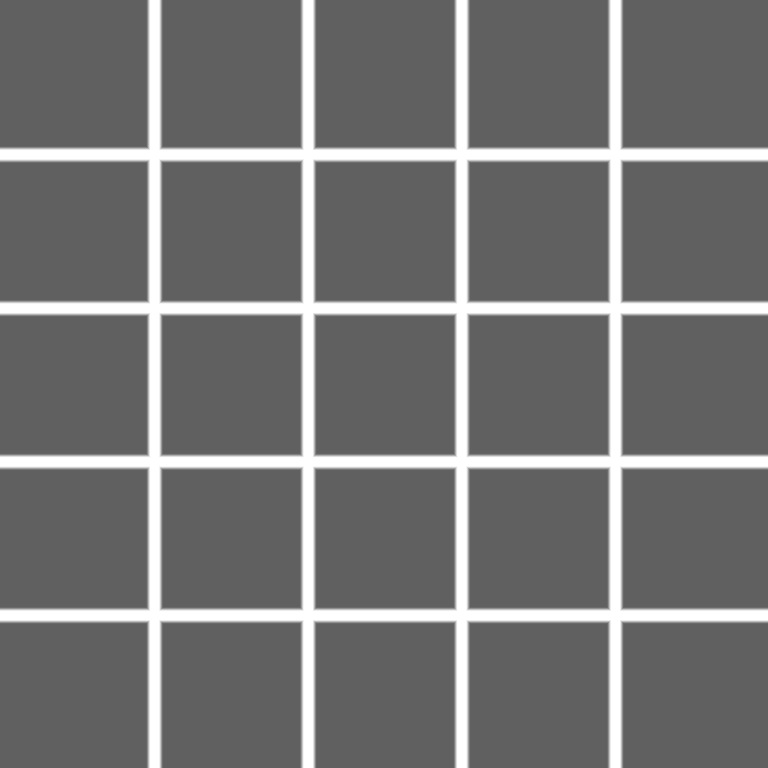
This pattern is drawn by a Shadertoy shader. Its source:

```glsl
#define TILES 5.0
#define LINE_WIDTH 0.0165
#define EDGE_SOFTNESS 0.0031
#define GRID_SHIFT vec2(0.0014, -0.0014)
#define TILE_COLOR vec3(0.378)
#define LINE_COLOR vec3(1.0)

// Distance on each axis to the nearest inner grid line; the border has none
vec2 gridLineDistance(vec2 p) {
    vec2 nearestLine = clamp(round(p * TILES), 1.0, TILES - 1.0);
    return abs(p - nearestLine / TILES);
}

void mainImage(out vec4 fragColor, in vec2 fragCoord) {
    vec2 uv = fragCoord / iResolution.xy;
    vec2 lineDistance = gridLineDistance(uv - GRID_SHIFT);

    // Soft edge, never thinner than a pixel
    vec2 softness = max(vec2(EDGE_SOFTNESS), 1.0 / iResolution.xy);
    vec2 edge = vec2(0.5 * LINE_WIDTH);
    vec2 coverage = 1.0 - smoothstep(edge - softness, edge + softness, lineDistance);

    // Union of the vertical and horizontal lines
    float grid = max(coverage.x, coverage.y);
    fragColor = vec4(mix(TILE_COLOR, LINE_COLOR, grid), 1.0);
}
```
